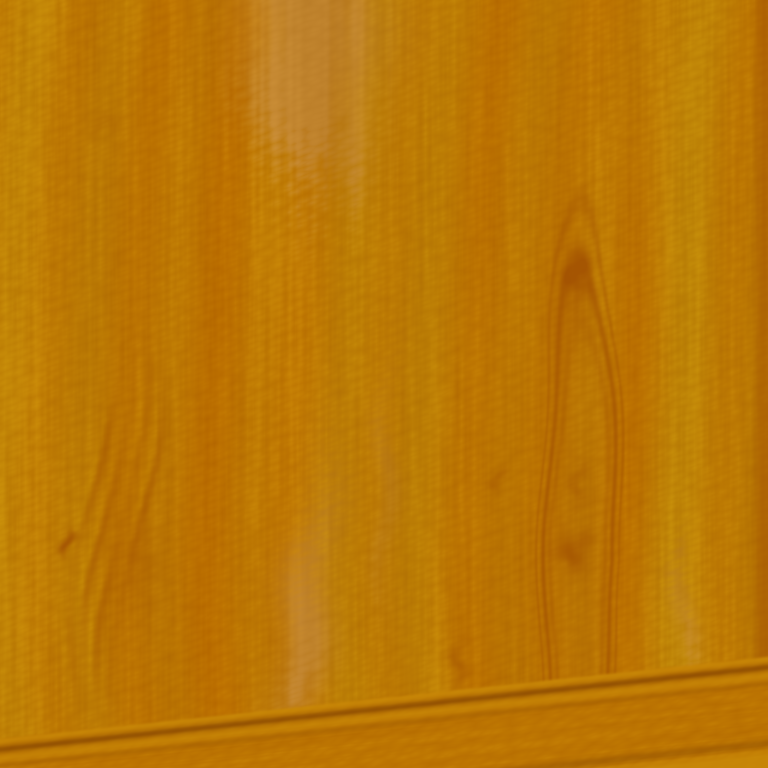
Write a Shadertoy shader that draws this texture.

```glsl
// Honey-varnished wooden panel with upright grain, a pointed growth ring and a slanted lower rail.

const vec3 HONEY = vec3(0.739, 0.474, 0.012);
const vec3 AMBER = vec3(0.705, 0.432, 0.008);
const vec3 GOLD = vec3(0.785, 0.535, 0.03);
const vec3 RUST = vec3(0.63, 0.31, 0.008);
const vec3 UMBER = vec3(0.50, 0.25, 0.005);
const vec3 GLARE = vec3(0.735, 0.50, 0.18);
const vec3 YELLOW_SHIFT = vec3(-0.004, 0.017, 0.006);

vec2 hash2(vec2 p) {
    vec2 q = vec2(dot(p, vec2(127.1, 311.7)), dot(p, vec2(269.5, 183.3)));
    return fract(sin(q) * 43758.5);
}

// Distance to the nearest scattered point, about 0 to 1
float cellular(vec2 p) {
    vec2 cell = floor(p), local = fract(p);
    float nearest = 2.0;
    for (int j = -1; j <= 1; j++)
        for (int i = -1; i <= 1; i++) {
            vec2 offset = vec2(i, j);
            vec2 delta = offset + hash2(cell + offset) - local;
            nearest = min(nearest, dot(delta, delta));
        }
    return sqrt(nearest);
}

// Streaks across x that drift slowly along y
float streaks(vec2 p, float frequency) {
    float sum = 0.0, amplitude = 0.6;
    for (int k = 0; k < 6; k++) {
        float phase = float(k) * 2.4;
        float drift = 0.9 * sin(p.y * 3.1 + phase) + 1.3 * sin(p.x * frequency * 0.37 + phase * 1.7);
        float fade = 0.8 + 0.4 * sin(p.y * 5.3 + p.x * 31.0 + phase * 2.0);
        sum += amplitude * fade * sin(p.x * frequency + drift + phase);
        frequency *= 1.87;
        amplitude *= 0.84;
    }
    return sum;
}

float bell(float d, float width) {
    return exp(-d * d / (width * width));
}

float spot(vec2 p, vec2 center, vec2 radius) {
    vec2 d = (p - center) / radius;
    return exp(-dot(d, d));
}

// Tone -1 is amber, 0 honey, +1 gold
vec3 woodColor(float tone, float yellowness) {
    vec3 color = mix(HONEY, AMBER, clamp(-tone, 0.0, 1.4));
    return mix(color, GOLD, clamp(tone, 0.0, 1.3)) + YELLOW_SHIFT * yellowness;
}

// Broad upright zones: positive is yellow, negative is orange
float yellowZones(vec2 p) {
    float x = p.x + 0.008 * sin(p.y * 9.0);
    float yellow = 1.2 * bell(x - 0.895, 0.05) + 0.8 * bell(x - 0.48 - 0.04 * p.y, 0.08) + 0.5 * bell(x - 0.03, 0.07);
    float orange = 1.0 * bell(x - 0.29, 0.1) + 0.9 * bell(x - 0.81, 0.04) + 0.7 * bell(x - 0.65, 0.05);
    return yellow - orange + 0.5 * sin(x * 57.0 + 2.0 * sin(p.y * 4.0));
}

// Nested pointed rings with long straight legs
float pointedRings(vec2 p) {
    vec2 d = p - vec2(0.757, 0.27);
    d.x -= 0.1 * min(d.y, 0.0) * step(0.0, d.x) + 0.005 * sin(p.y * 17.0);
    d.y = max(d.y, 0.0);
    float radius = length(d / vec2(0.045, 0.39)) + 0.05 * abs(d.x) / 0.045 * d.y;
    float rings = 0.55 * bell(radius - 1.0, 0.07) + 0.35 * bell(radius - 1.2, 0.05);
    return rings + 0.2 * bell(radius - 0.8, 0.07) + 0.12 * (1.0 - smoothstep(0.8, 1.1, radius));
}

// Grain lines that swerve around a knot
float swervingLines(vec2 p) {
    float sum = 0.0;
    for (int k = 0; k < 4; k++) {
        float n = float(k);
        float path = mix(0.095, 0.157, smoothstep(0.24, 0.52, p.y + 0.03 * n));
        path += 0.017 * n + 0.004 * sin(p.y * 23.0 + n);
        float fade = 0.6 + 0.4 * sin(p.y * 19.0 + n * 2.3);
        sum += fade * (0.4 * bell(p.x - path, 0.006) - 0.2 * bell(p.x - path + 0.009, 0.005));
    }
    return sum * (1.0 - smoothstep(0.36, 0.62, p.y)) * smoothstep(0.04, 0.22, p.y);
}

float glareAmount(vec2 p, float streak, float ripple) {
    vec2 q = p + vec2(0.01 * sin(p.y * 31.0), 0.035 * streak + 0.1 * ripple);
    float width = mix(0.03, 0.085, smoothstep(0.72, 0.95, q.y));
    float top = bell(q.x - mix(0.44, 0.405, smoothstep(0.7, 1.0, q.y)), width) * smoothstep(0.69, 0.86, q.y);
    float low = spot(q, vec2(0.375 + 0.12 * p.y, 0.2), vec2(0.032, 0.15));
    float faint = spot(q, vec2(0.502, 0.36), vec2(0.014, 0.11)) + spot(q, vec2(0.89, 0.23), vec2(0.015, 0.06));
    float patches = top + low * 0.85 + faint * 0.45;
    return clamp(patches * (0.85 + 0.25 * streak), 0.0, 0.88);
}

vec3 panelColor(vec2 p, float ripple) {
    float streak = streaks(p, 17.0);
    float grain = cellular(vec2(p.x * 130.0, p.y * 6.0)) - 0.5;
    float zones = yellowZones(p);
    vec3 color = woodColor(0.38 * streak + 0.75 * grain + ripple + 0.15 * zones - 0.05, zones);
    color = mix(color, GLARE + 0.025 * streak + 0.03 * ripple, glareAmount(p, streak, ripple));

    vec2 q = p + 0.006 * vec2(sin(p.y * 140.0), sin(p.x * 170.0));
    float knots = 0.6 * spot(q, vec2(0.747, 0.283), vec2(0.02, 0.024)) + 0.3 * spot(q, vec2(0.752, 0.37), vec2(0.01, 0.03));
    knots += 0.5 * spot(q, vec2(0.752, 0.64), vec2(0.016, 0.03)) + 0.8 * spot(q, vec2(0.086, 0.296), vec2(0.008, 0.014));
    knots += 0.35 * spot(q, vec2(0.65, 0.375), vec2(0.01, 0.013)) + 0.4 * spot(q, vec2(0.597, 0.14), vec2(0.01, 0.03));
    knots += 0.25 * spot(q, vec2(0.18, 0.27), vec2(0.03, 0.06)) + 0.2 * spot(q, vec2(0.13, 0.84), vec2(0.02, 0.015));
    float dark = knots + 0.5 * smoothstep(0.975, 0.995, p.x) + pointedRings(p) + swervingLines(p);
    return mix(color, RUST, clamp(dark, -0.2, 0.85));
}

// Depth runs downward from the slanted top edge of the rail
vec3 railColor(vec2 p, float depth, float ripple) {
    vec3 color = woodColor(0.3 * streaks(vec2(depth, p.x), 50.0) + ripple - 0.1, -0.7);
    color = mix(color, GOLD, 0.7 * bell(depth - 0.002, 0.006) + 0.6 * bell(depth - 0.024, 0.006));
    float grooves = 0.65 * bell(depth - 0.013, 0.005) + 0.2 * bell(depth - 0.034, 0.004);
    color = mix(color, UMBER, grooves + 0.4 * bell(depth - 0.112, 0.006));
    return mix(color, GOLD, 0.8 * smoothstep(0.117, 0.13, depth));
}

void mainImage(out vec4 fragColor, in vec2 fragCoord) {
    vec2 p = fragCoord / iResolution.xy;
    float ripple = 0.8 * (0.45 - cellular(vec2(p.x * 45.0, (p.y - 0.3 * p.x) * 115.0)));
    float depth = 0.037 + 0.107 * p.x - p.y;
    vec3 color = mix(panelColor(p, ripple), railColor(p, depth, ripple), smoothstep(-0.004, 0.002, depth));
    fragColor = vec4(color, 1.0);
}
```
